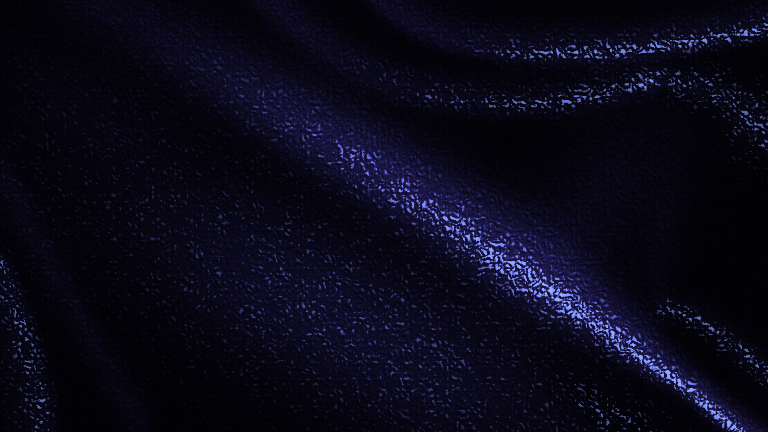
Reproduce this texture procedurally as a Shadertoy shader.

```glsl
#define GRAIN 78.0
#define RELIEF 1.25
#define LIGHT_DIR vec2(0.55, 0.83)
#define SHADOW vec3(0.008, 0.005, 0.024)
#define VIOLET vec3(0.150, 0.130, 0.385)
#define SHEEN vec3(0.430, 0.540, 0.820)

vec2 hashGradient(vec2 cell) {
    vec2 k = vec2(dot(cell, vec2(127.1, 311.7)), dot(cell, vec2(269.5, 183.3)));
    return 2.0 * fract(sin(k) * 43758.5) - 1.0;
}

float gradientNoise(vec2 p) {
    vec2 i = floor(p), f = fract(p);
    vec2 u = f * f * f * (f * (f * 6.0 - 15.0) + 10.0);
    vec2 e = vec2(0.0, 1.0);
    float low = mix(dot(hashGradient(i), f),
                    dot(hashGradient(i + e.yx), f - e.yx), u.x);
    float high = mix(dot(hashGradient(i + e.xy), f - e.xy),
                     dot(hashGradient(i + e.yy), f - e.yy), u.x);
    return mix(low, high, u.y);
}

// Pebbled height: creases lie where the noise crosses zero
float hideHeight(vec2 p) {
    p += 0.5 * gradientNoise(p * 0.4);
    return abs(gradientNoise(p)) + 0.5 * abs(gradientNoise(p * 1.9 + 7.3));
}

// Signed distance to a quadratic curve (positive on its left) and position along it
vec2 foldCurve(vec2 p, vec2 a, vec2 b, vec2 c) {
    vec2 bend = a - 2.0 * b + c;
    float t = clamp(dot(p - a, c - a) / dot(c - a, c - a), 0.0, 1.0);
    vec2 q, tangent;
    for (int i = 0; i < 6; i++) {
        q = a + t * (2.0 * (b - a) + t * bend);
        tangent = 2.0 * (b - a + t * bend);
        t = clamp(t - dot(q - p, tangent) / dot(tangent, tangent), 0.0, 1.0);
    }
    q = a + t * (2.0 * (b - a) + t * bend);
    tangent = 2.0 * (b - a + t * bend);
    vec2 r = p - q;
    float side = tangent.x * r.y - tangent.y * r.x < 0.0 ? -1.0 : 1.0;
    return vec2(side * length(r), t);
}

// Bell profile with its own width on each side
float crest(float d, float leftWidth, float rightWidth) {
    float x = d / (d > 0.0 ? leftWidth : rightWidth);
    return exp(-x * x);
}

float glow(vec2 p, vec2 center, vec2 axis, vec2 radii) {
    vec2 r = p - center;
    axis = normalize(axis);
    vec2 q = vec2(dot(r, axis), dot(r, vec2(-axis.y, axis.x))) / radii;
    return exp(-dot(q, q));
}

void mainImage(out vec4 fragColor, in vec2 fragCoord) {
    vec2 p = fragCoord / iResolution.y;
    vec2 cloth = p + 0.012 * vec2(gradientNoise(p * 5.0), gradientNoise(p * 5.0 + 19.0));
    float diffuse = 0.0, sheen = 0.0;

    // Main diagonal ridge
    vec2 f = foldCurve(cloth, vec2(0.2, 1.0), vec2(1.1, 0.51), vec2(1.75, -0.02));
    float w = mix(0.075, 0.027, smoothstep(0.6, 0.9, f.y));
    float rise = smoothstep(0.0, 0.45, f.y);
    diffuse += crest(f.x, 1.25 * w, 0.95 * w) * mix(0.2, 0.9, rise);
    sheen += crest(f.x + 0.2 * w, 0.6 * w, 0.65 * w) * smoothstep(0.1, 0.72, f.y);

    // Upper band, fading into the top edge
    f = foldCurve(cloth, vec2(0.85, 1.02), vec2(1.08, 0.77), vec2(1.8, 0.94));
    diffuse += crest(f.x, 0.06, 0.025) * 0.35;
    sheen += crest(f.x, 0.024, 0.014) * smoothstep(0.3, 0.65, f.y) * 0.8;

    // Second band and the shoulder where it turns down
    f = foldCurve(cloth, vec2(0.6, 1.02), vec2(0.95, 0.64), vec2(1.5, 0.81));
    diffuse += crest(f.x, 0.055, 0.035) * mix(0.32, 0.2, f.y);
    sheen += crest(f.x, 0.026, 0.016) * smoothstep(0.2, 0.85, f.y) * 0.62;
    f = foldCurve(cloth, vec2(1.5, 0.81), vec2(1.64, 0.83), vec2(1.77, 0.7));
    w = mix(0.018, 0.055, f.y);
    diffuse += crest(f.x, w, w) * 0.2;
    sheen += crest(f.x, w, w) * 0.5;

    // Folds at the lower right and the left edge
    f = foldCurve(cloth, vec2(1.55, 0.29), vec2(1.67, 0.25), vec2(1.8, 0.11));
    diffuse += crest(f.x, 0.03, 0.03) * 0.2;
    sheen += crest(f.x, 0.014, 0.022) * 0.62;
    f = foldCurve(cloth, vec2(0.0, 0.39), vec2(0.075, 0.23), vec2(0.11, -0.02));
    diffuse += crest(f.x, 0.025, 0.07) * 0.22;
    sheen += crest(f.x, 0.016, 0.04) * 0.5;
    f = foldCurve(cloth, vec2(0.0, 0.6), vec2(0.13, 0.37), vec2(0.32, 0.03));
    diffuse += crest(f.x, 0.03, 0.04) * 0.16;

    // Broad lit panel and faint pools of light
    vec2 slant = vec2(0.87, -0.47);
    float panel = glow(cloth, vec2(0.8, 0.26), slant, vec2(0.52, 0.17));
    diffuse += 0.46 * panel;
    sheen += 0.2 * panel + 0.5 * glow(cloth, vec2(1.43, 0.03), slant, vec2(0.13, 0.035));
    diffuse += 0.2 * glow(cloth, vec2(1.38, 0.52), vec2(0.6, 0.8), vec2(0.26, 0.13));
    diffuse += 0.12 * glow(cloth, vec2(0.2, 0.75), slant, vec2(0.2, 0.1));
    diffuse += 0.12 * glow(cloth, vec2(1.53, 0.42), vec2(0.15, 1.0), vec2(0.2, 0.04));

    // Grain lit from the upper right, with glints on the facing slopes
    vec2 g = p * GRAIN;
    vec2 stepToLight = 0.22 * LIGHT_DIR;
    float slope = hideHeight(g - stepToLight) - hideHeight(g + stepToLight);
    float relief = clamp(0.2 + hideHeight(g) + RELIEF * slope, 0.0, 1.0);
    float glint = smoothstep(0.0, 0.45, relief - 0.72 + 0.52 * min(sheen, 1.0));

    vec3 color = SHADOW * (0.5 + relief);
    color += VIOLET * diffuse * (0.4 + 0.95 * relief);
    color += SHEEN * sqrt(sheen) * glint * 0.95;
    fragColor = vec4(min(color, 1.0), 1.0);
}
```
